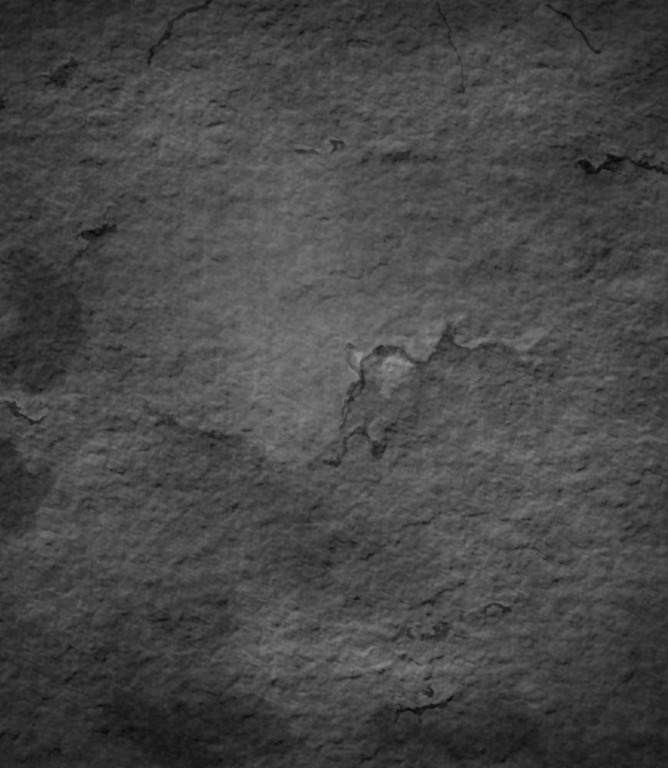
Give the GLSL for this texture, as a Shadertoy shader.

```glsl
// Dark weathered plaster wall with chipped ledges, cracks and a soft central glow.

float hash(vec2 p) {
    return fract(sin(dot(p, vec2(127.1, 311.7))) * 43758.5453);
}

float noise(vec2 p) {
    vec2 i = floor(p), f = fract(p);
    f = f * f * (3.0 - 2.0 * f);
    return mix(mix(hash(i), hash(i + vec2(1, 0)), f.x),
               mix(hash(i + vec2(0, 1)), hash(i + 1.0), f.x), f.y);
}

float fbm(vec2 p) {
    float sum = 0.0, amp = 0.5;
    for (int i = 0; i < 5; i++) {
        sum += amp * noise(p);
        p = mat2(1.6, 1.2, -1.2, 1.6) * p + 7.3;
        amp *= 0.54;
    }
    return sum;
}

// Stone height: lumps, flakes and abrupt broken steps
float height(vec2 p) {
    float lumps = fbm(p * vec2(17.0, 22.0));
    float flakes = abs(fbm(p * vec2(32.0, 40.0) + 40.0) - 0.5);
    float steps = fbm(p * vec2(11.0, 17.0) + 90.0) * 6.0;
    steps = floor(steps) + smoothstep(0.7, 1.0, fract(steps));
    return lumps + 0.8 * flakes + 0.11 * steps * smoothstep(0.35, 0.65, noise(p * 12.0 + 5.0));
}

float glow(vec2 p, vec2 center, vec2 radius) {
    vec2 q = (p - center) / radius;
    return exp(-dot(q, q));
}

// Flat chip with a ragged outline
float chip(vec2 p, vec2 center, vec2 radius) {
    return 1.0 - smoothstep(0.75, 1.15, length((p - center) / radius));
}

float crack(vec2 p, vec2 a, vec2 b, float width) {
    vec2 ab = b - a;
    float t = clamp(dot(p - a, ab) / dot(ab, ab), 0.0, 1.0);
    return 1.0 - smoothstep(0.2 * width, width, length(p - a - ab * t));
}

// Dark undercut with a lit lip just above it
float ledge(vec2 p, vec2 a, vec2 b, float width) {
    return crack(p, a, b, width) - 0.35 * crack(p - vec2(-0.002, 0.009), a, b, width);
}

void mainImage(out vec4 fragColor, in vec2 fragCoord) {
    vec2 p = fragCoord / iResolution.y;
    vec2 warp = vec2(fbm(p * 24.0), fbm(p * 24.0 + 31.0)) - 0.53;
    vec2 w = p + 0.085 * warp;

    // Broad light and shade
    float tone = 0.203;
    tone += 0.125 * glow(p, vec2(0.40, 0.62), vec2(0.25, 0.28));
    tone += 0.070 * glow(p, vec2(0.38, 0.49), vec2(0.09, 0.12));
    tone += 0.100 * glow(p, vec2(0.11, 0.36), vec2(0.14, 0.18));
    tone += 0.120 * glow(p, vec2(0.52, 0.13), vec2(0.16, 0.07));
    tone += 0.085 * glow(p, vec2(0.35, 0.17), vec2(0.08, 0.08));
    tone += 0.070 * glow(p, vec2(0.70, 0.57), vec2(0.17, 0.19));
    tone += 0.070 * glow(p, vec2(0.66, 0.32), vec2(0.22, 0.17));
    tone += 0.055 * glow(p, vec2(0.20, 0.81), vec2(0.20, 0.11));
    tone += 0.055 * glow(p, vec2(0.64, 0.89), vec2(0.16, 0.09));
    tone += 0.11 * (fbm(p * 8.0 + 3.0) - 0.51);

    // Lower rim of the smooth plaster, dipping to a point
    float rim = 0.48 - 0.085 * smoothstep(0.15, 0.40, p.x) + 0.155 * smoothstep(0.40, 0.51, p.x);
    float side = w.y - rim + 0.02 * (noise(p * 38.0) - 0.5);
    float span = smoothstep(0.14, 0.26, p.x) * (1.0 - smoothstep(0.65, 0.78, p.x));
    float below = 1.0 - smoothstep(-0.008, 0.006, side);
    tone -= 0.055 * span * below * smoothstep(-0.20, 0.0, side);
    float broken = smoothstep(0.35, 0.55, noise(p * 28.0 + 2.0));
    tone -= 0.09 * span * broken * exp(-pow((side + 0.006) / 0.006, 2.0));
    tone += 0.04 * span * exp(-pow((side - 0.009) / 0.008, 2.0)) * smoothstep(0.42, 0.5, p.x);

    // Darker chips and the pale flake beside the rim
    tone -= 0.065 * chip(w, vec2(0.055, 0.575), vec2(0.060, 0.080));
    tone -= 0.085 * chip(w, vec2(0.015, 0.36), vec2(0.042, 0.062));
    tone -= 0.070 * chip(w, vec2(0.60, 0.045), vec2(0.12, 0.05));
    tone -= 0.050 * chip(w, vec2(0.25, 0.05), vec2(0.13, 0.05));
    tone -= 0.040 * chip(w, vec2(0.25, 0.20), vec2(0.06, 0.07));
    tone += 0.110 * chip(w, vec2(0.508, 0.515), vec2(0.022, 0.029));
    tone += 0.050 * chip(w, vec2(0.01, 0.50), vec2(0.02, 0.035));

    // Relief lit from above, calmer on the plaster, with deep pits
    float calm = glow(p, vec2(0.40, 0.62), vec2(0.22, 0.20)) * (1.0 - below);
    float slope = height(p) - height(p + vec2(-0.002, 0.004));
    float rough = mix(1.0, 0.4, calm);
    tone *= 1.0 + rough * clamp(slope * 1.65, -0.35, 0.3);
    tone *= 1.0 - 0.3 * rough * smoothstep(0.10, 0.24, -slope);

    // Undercut ledges, interrupted along their length
    float cut = ledge(w, vec2(0.00, 0.87), vec2(0.085, 0.91), 0.011);
    cut += ledge(w, vec2(0.08, 0.67), vec2(0.16, 0.69), 0.009);
    cut += ledge(w, vec2(0.00, 0.465), vec2(0.05, 0.465), 0.008);
    cut += ledge(w, vec2(0.37, 0.79), vec2(0.44, 0.80), 0.008);
    cut += ledge(w, vec2(0.42, 0.39), vec2(0.49, 0.43), 0.009);
    cut += ledge(w, vec2(0.45, 0.46), vec2(0.475, 0.53), 0.009);
    cut += ledge(w, vec2(0.42, 0.145), vec2(0.52, 0.175), 0.012);
    cut += ledge(w, vec2(0.49, 0.055), vec2(0.60, 0.10), 0.008);
    cut += ledge(w, vec2(0.54, 0.18), vec2(0.70, 0.215), 0.008);
    cut += ledge(w, vec2(0.76, 0.77), vec2(0.86, 0.79), 0.009);
    tone -= 0.12 * cut * mix(0.25, 1.0, broken);

    // Long cracks at the top
    vec2 c = p + 0.03 * warp;
    float split = crack(c, vec2(0.28, 1.0), vec2(0.235, 0.98), 0.005);
    split += crack(c, vec2(0.235, 0.98), vec2(0.195, 0.925), 0.004);
    split += 0.6 * crack(c, vec2(0.567, 1.0), vec2(0.605, 0.885), 0.003);
    split += crack(c, vec2(0.71, 1.0), vec2(0.78, 0.93), 0.004);
    tone -= 0.11 * min(split, 1.0);

    // Grain, faint weave and vignette
    tone += 0.05 * (noise(p * 250.0) - 0.5) + 0.04 * (noise(p * 120.0 + 9.0) - 0.5);
    tone += 0.014 * (noise(p * vec2(210.0, 25.0)) - 0.5);
    vec2 v = (p - vec2(0.435, 0.5)) / vec2(0.435, 0.5);
    tone *= 1.08 - 0.20 * smoothstep(0.5, 2.0, dot(v, v)) - 0.12 * smoothstep(0.8, 1.0, abs(v.y));

    fragColor = vec4(vec3(clamp(tone, 0.04, 0.6)), 1.0);
}
```
